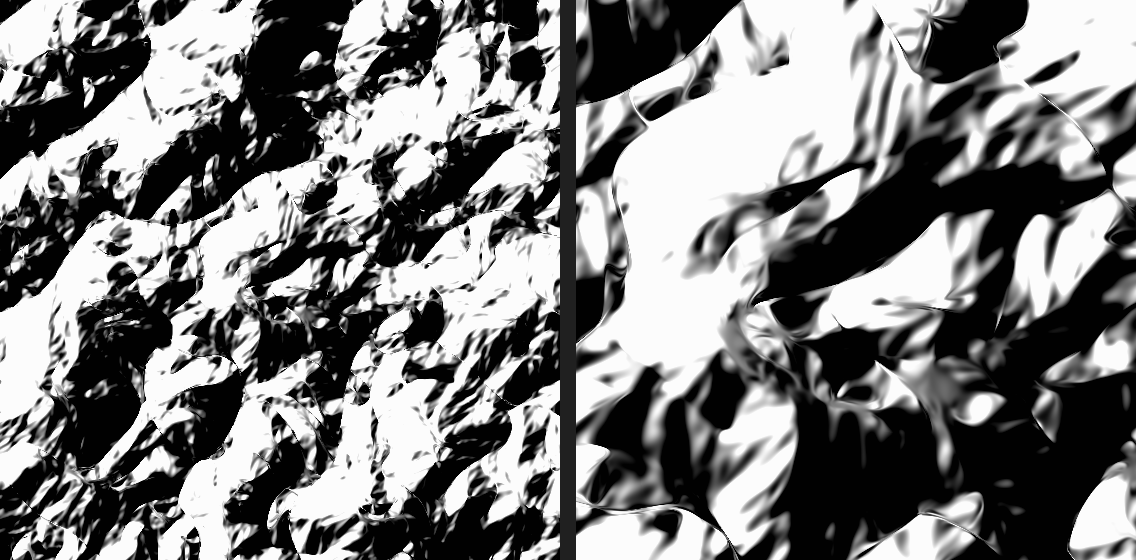
Left: the whole. Right: its middle third, enlarged.
Write a WebGL 2 fragment shader that draws this texture map.

```glsl
#version 300 es
precision highp float;
// Draws a high-contrast shaded relief of sharp mountain ridges cut by branching gullies.

uniform vec2 u_resolution;
out vec4 fragColor;

const float TAU = 6.2831853;
const vec2 TO_LIGHT = vec2(0.77, -0.64);
const vec3 SHADOW = vec3(0.005);
const vec3 SUNLIT = vec3(0.99);

vec2 hash2(vec2 cell) {
    vec3 q = fract(cell.xyx * vec3(0.1031, 0.1030, 0.0973));
    q += dot(q, q.yzx + 33.33);
    return fract((q.xx + q.yz) * q.zy);
}

vec2 latticeGradient(vec2 cell) {
    float angle = TAU * hash2(cell + 57.0).x;
    return vec2(cos(angle), sin(angle));
}

// Gradient noise: value in x, derivative in yz
vec3 gradientNoise(vec2 p) {
    vec2 cell = floor(p), f = fract(p);
    vec2 u = f * f * f * (f * (f * 6.0 - 15.0) + 10.0);
    vec2 du = 30.0 * f * f * (f * (f - 2.0) + 1.0);
    vec2 ga = latticeGradient(cell);
    vec2 gb = latticeGradient(cell + vec2(1, 0));
    vec2 gc = latticeGradient(cell + vec2(0, 1));
    vec2 gd = latticeGradient(cell + vec2(1, 1));
    float a = dot(ga, f);
    float b = dot(gb, f - vec2(1, 0));
    float c = dot(gc, f - vec2(0, 1));
    float d = dot(gd, f - vec2(1, 1));
    float value = mix(mix(a, b, u.x), mix(c, d, u.x), u.y);
    vec2 slope = mix(mix(ga, gb, u.x), mix(gc, gd, u.x), u.y);
    slope += du * (u.yx * (a - b - c + d) + vec2(b, c) - a);
    return vec3(value, slope);
}

// Slope of a ridged surface, with the crest softened to a fixed canvas width
vec2 ridgeSlope(vec2 p, float frequency, float crestWidth) {
    vec3 n = gradientNoise(p * frequency);
    float softness = crestWidth * frequency;
    return -n.yz * n.x / sqrt(n.x * n.x + softness * softness);
}

// Slope of wave packets whose crests run across the given direction
vec2 gullySlope(vec2 p, vec2 across) {
    vec2 cell = floor(p), f = fract(p);
    float wave = 0.0, total = 0.0;
    for (int y = -1; y <= 1; y++) {
        for (int x = -1; x <= 1; x++) {
            vec2 offset = vec2(x, y);
            vec2 jitter = 0.7 * (hash2(cell + offset) - 0.5);
            vec2 d = f - offset - 0.5 - jitter;
            float weight = exp(-4.0 * dot(d, d));
            wave -= weight * sin(TAU * dot(d, across));
            total += weight;
        }
    }
    return across * wave / total;
}

vec2 terrainSlope(vec2 p) {
    // Bend the crest lines
    vec2 bend = vec2(gradientNoise(p * 9.0 + 31.0).x, gradientNoise(p * 9.0 + 73.0).x);
    vec2 q = p + 0.022 * bend;

    // Main ranges and spurs
    vec2 slope = vec2(0.0);
    float frequency = 2.9, strength = 1.0;
    for (int i = 0; i < 3; i++) {
        slope += strength * ridgeSlope(q + 3.7 * float(i + 1), frequency, 0.003);
        frequency *= 2.0;
        strength *= 0.72;
    }

    // Gullies follow the fall line and branch at each finer scale
    frequency = 11.0;
    strength = 0.85;
    for (int i = 0; i < 4; i++) {
        vec2 across = vec2(-slope.y, slope.x) / sqrt(dot(slope, slope) + 0.08);
        slope += strength * gullySlope(q * frequency + 17.0 * float(i), across);
        frequency *= 1.75;
        strength *= 0.85;
    }
    return slope;
}

// Hard hillshade: most slopes saturate to full light or full shadow
float hillshade(vec2 slope, vec2 toLight, float contrast) {
    return clamp(0.5 - contrast * dot(slope, toLight), 0.0, 1.0);
}

void main() {
    vec2 p = gl_FragCoord.xy / u_resolution.y;
    float light = hillshade(terrainSlope(p + 5.0), TO_LIGHT, 1.1);
    fragColor = vec4(mix(SHADOW, SUNLIT, light), 1.0);
}
```
